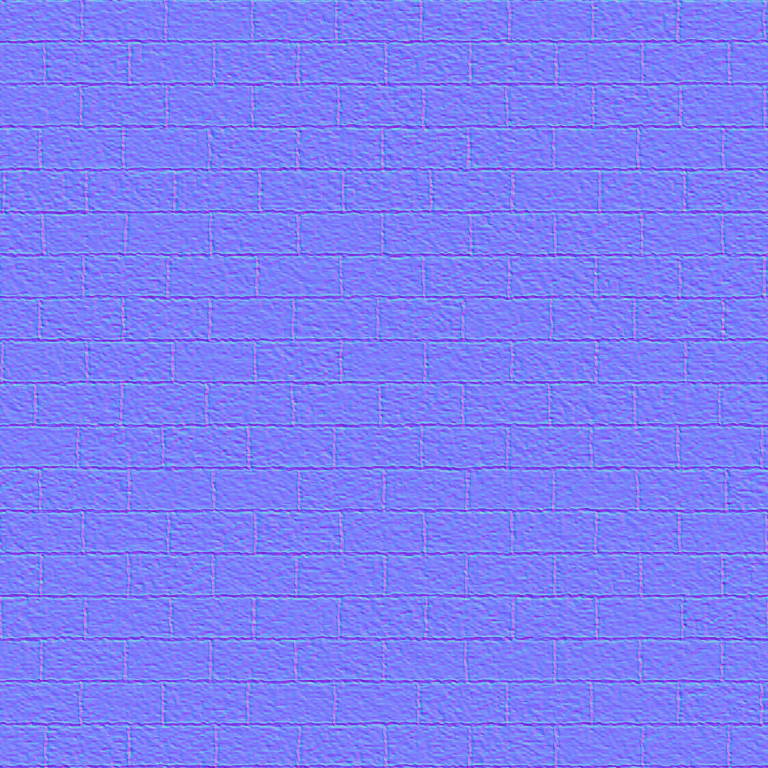
Give the GLSL for this texture map, as a three.js fragment shader.

```glsl
// Tangent-space normal map of a running-bond brick wall, 9 bricks by 18 courses.
varying vec2 vUv;

float hash(vec2 p) {
  vec3 q = fract(vec3(p.xyx) * 0.1031);
  q += dot(q, q.yzx + 33.33);
  return fract((q.x + q.y) * q.z);
}

// Value noise that tiles over the unit square; freq holds whole cell counts.
float noise(vec2 uv, vec2 freq) {
  vec2 p = uv * freq;
  vec2 cell = floor(p);
  vec2 f = smoothstep(0.0, 1.0, p - cell);
  vec2 a = mod(cell, freq);
  vec2 b = mod(cell + 1.0, freq);
  return mix(mix(hash(a), hash(vec2(b.x, a.y)), f.x),
             mix(hash(vec2(a.x, b.y)), hash(b), f.x), f.y);
}

// Mortar groove across d: one steep side with a raised lip, one gentler side.
float groove(float d) {
  float steep = smoothstep(0.0, 0.032, d);
  float gentle = smoothstep(0.004, 0.026, -d);
  float lip = steep * (1.0 - smoothstep(0.030, 0.050, d));
  return 0.012 * (steep + gentle - 1.0) + 0.008 * lip;
}

// Surface height, measured in brick lengths.
float wallHeight(vec2 uv) {
  // Uneven edges: slow drift plus fine chipping
  vec2 drift = vec2(noise(uv, vec2(31.0, 45.0)), noise(uv + 0.37, vec2(29.0, 36.0))) - 0.5;
  vec2 chips = vec2(noise(uv + 0.13, vec2(190.0, 210.0)), noise(uv + 0.71, vec2(200.0, 190.0))) - 0.5;
  vec2 p = uv * 9.0 + 0.018 * drift + 0.022 * chips;

  // Courses, with every other one shifted by half a brick
  float course = floor(p.y * 2.0);
  float row = mod(course, 18.0);
  float bedDistance = p.y - 0.5 * floor(p.y * 2.0 + 0.5);
  float x = p.x + 0.5 * (1.0 - mod(row, 2.0)) + 0.11 * (hash(vec2(row, 71.0)) - 0.4);
  float joint = floor(x + 0.5);
  float headDistance = x - joint - 0.05 * (hash(vec2(mod(joint, 9.0), row + 23.0)) - 0.5);
  float joints = max(groove(bedDistance) + 0.85 * groove(-headDistance), -0.012);

  // Horizontal grain and faint scratches, coarser in the mortar
  float brick = joint - step(headDistance, 0.0);
  float roughness = mix(0.8, 1.15, hash(vec2(mod(brick, 9.0) + 40.0, row)));
  roughness += 0.5 * clamp(-joints / 0.012, 0.0, 1.0);
  float grain = 0.0095 * noise(uv, vec2(205.0, 330.0))
              + 0.0070 * noise(uv + 0.29, vec2(115.0, 190.0));
  float pits = 0.006 * smoothstep(0.72, 0.95, noise(uv + 0.53, vec2(140.0, 190.0)));
  return joints + roughness * (grain - pits);
}

void main() {
  // Central differences give the slope
  vec2 e = vec2(0.0008, 0.0);
  vec2 slope = vec2(wallHeight(vUv + e.xy) - wallHeight(vUv - e.xy),
                    wallHeight(vUv + e.yx) - wallHeight(vUv - e.yx)) / (18.0 * e.x);
  vec3 normal = normalize(vec3(-slope, 1.0));
  gl_FragColor = vec4(vec3(0.49, 0.495, 0.495) + 0.49 * normal, 1.0);
}
```
